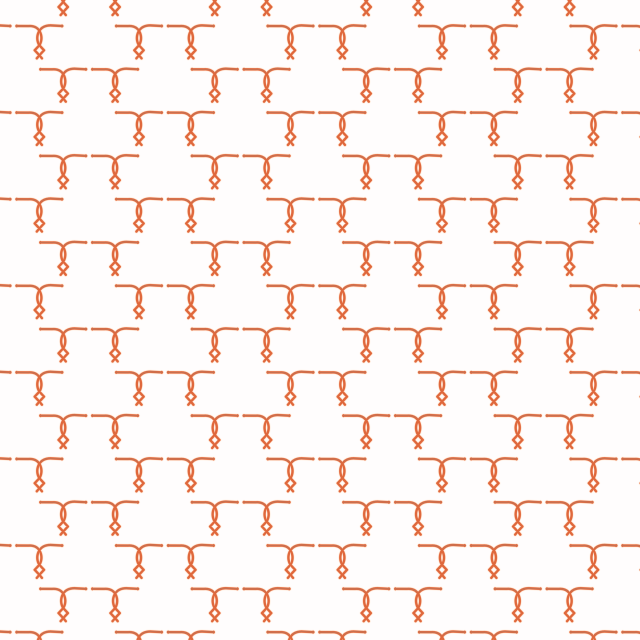
Give the GLSL for this pattern, as a WebGL 1 fragment shader.

```glsl
precision mediump float;
// Staggered rows of paired orange thread motifs: a curved bar, a twisted loop and a small diamond.
uniform vec2 u_resolution;

float segment(vec2 p, vec2 a, vec2 b) {
  vec2 ab = b - a;
  return length(p - a - ab * clamp(dot(p - a, ab) / dot(ab, ab), 0.0, 1.0));
}

// Quadratic curve, measured along short chords
float curve(vec2 p, vec2 a, vec2 b, vec2 c) {
  float d = 1e3;
  vec2 from = a;
  for (int i = 1; i <= 8; i++) {
    float t = float(i) / 8.0;
    vec2 to = mix(mix(a, b, t), mix(b, c, t), t);
    d = min(d, segment(p, from, to));
    from = to;
  }
  return d;
}

// Distance to the thread centre line; y points down from the bar
float motif(vec2 p) {
  float side = step(0.0, p.x);
  p.x = abs(p.x);

  // Bar with slightly swollen tips, and its bend into the stem
  vec2 tip = vec2(40.7, 0.3);
  vec2 bend = vec2(20.0, mix(0.4, -0.8, side));
  float d = min(segment(p, tip, bend), length(p - tip) - 0.5);
  d = min(d, curve(p, bend, vec2(6.0, -0.6), vec2(0.0, 9.0)));

  // Almond loop where the strands twist
  float arc = abs(length(p - vec2(-21.0, 22.0)) - 24.7);
  float ends = length(vec2(p.x, abs(p.y - 22.0) - 13.0));
  d = min(d, abs(p.y - 22.0) < 13.0 ? arc : ends);

  // Diamond and crossed feet
  vec2 corner = vec2(8.4, 44.0);
  vec2 crossing = vec2(0.0, 53.0);
  d = min(d, segment(p, vec2(0.0, 35.0), corner));
  d = min(d, segment(p, corner, crossing));
  return min(d, segment(p, crossing, vec2(4.6, 58.5)));
}

void main() {
  // The canvas is 1152 thread units high, measured from the top
  vec2 uv = gl_FragCoord.xy / u_resolution.y;
  vec2 q = vec2(uv.x, 1.0 - uv.y) * 1152.0;
  float pixel = 1152.0 / u_resolution.y;

  // Brick layout: every other row moves by half a period
  vec2 pitch = vec2(272.7, 77.93);
  q.y -= 46.5;
  float row = floor((q.y + 8.0) / pitch.y);
  float offset = 0.5 * pitch.x * mod(row + 1.0, 2.0);
  vec2 p = vec2(mod(q.x - 160.5 - offset + 0.5 * pitch.x, pitch.x) - 0.5 * pitch.x,
                q.y - row * pitch.y);

  // Two motifs per period
  p.x -= p.x < 0.0 ? -46.7 : 46.7;
  float d = motif(p);

  // Thread with a duller core, stronger along the bar, and a faint warm halo
  float bar = 1.0 - smoothstep(3.0, 9.0, p.y);
  vec3 core = mix(vec3(0.87, 0.41, 0.24), vec3(0.79, 0.44, 0.31), bar);
  vec3 thread = mix(core, vec3(0.89, 0.39, 0.21), smoothstep(0.4, 2.0, d));
  vec3 color = mix(vec3(1.0, 0.993, 0.992), vec3(1.0, 0.91, 0.83),
                   0.7 * (1.0 - smoothstep(2.0, 5.0, d)));
  float soft = 0.5 * pixel + 0.4;
  color = mix(color, thread, 1.0 - smoothstep(2.2 - soft, 2.2 + soft, d));
  gl_FragColor = vec4(color, 1.0);
}
```
